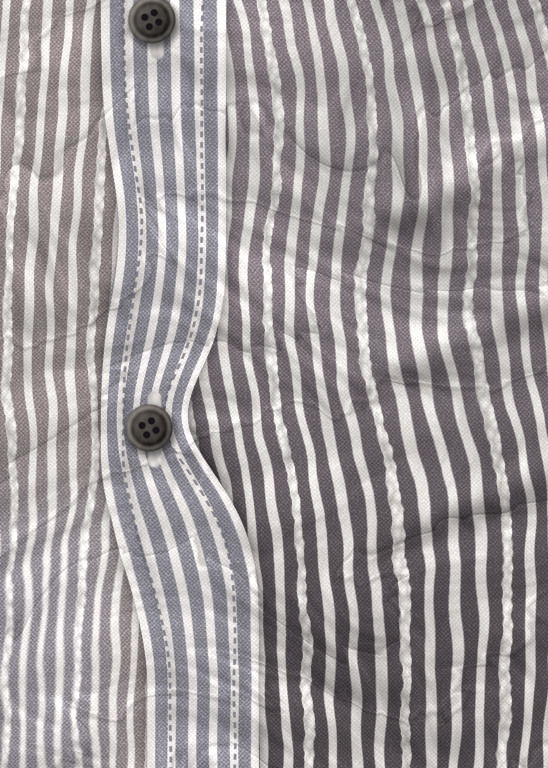
Reproduce this texture procedurally as a WebGL 1 fragment shader.

```glsl
precision highp float;
uniform vec2 u_resolution;

float hash(vec2 p) {
  return fract(sin(dot(p, vec2(12.7, 78.2))) * 4375.5);
}

// Distance to the nearest scattered point
float cellNoise(vec2 p) {
  float nearest = 1.0;
  for (int j = -1; j <= 1; j++)
    for (int i = -1; i <= 1; i++) {
      vec2 cell = floor(p) + vec2(float(i), float(j));
      vec2 seed = cell + vec2(hash(cell), hash(cell + 17.0));
      nearest = min(nearest, length(seed - p));
    }
  return nearest;
}

// Height of the creased cloth: layered, warped sines
float crumple(vec2 p) {
  vec2 q = p * vec2(5.0, 6.0);
  float height = 0.0, gain = 1.0;
  for (int i = 0; i < 7; i++) {
    q += 0.6 * sin(q.yx * 1.1 + float(i) * 1.7);
    height += gain * sin(q.x + 0.5 * sin(q.y));
    q = mat2(0.8, 0.6, -0.6, 0.8) * q * 1.65;
    gain *= 0.6;
  }
  return height;
}

float bump(float x, float width) {
  return exp(-x * x / (width * width));
}

float stripe(float s, float halfWidth, float soft) {
  return 1.0 - smoothstep(halfWidth - soft, halfWidth + soft, abs(fract(s + 0.5) - 0.5));
}

// Placket borders at height y
float leftEdge(float y) {
  return 0.182 + 0.033 * bump(y - 0.42, 0.17) + 0.085 * smoothstep(0.82, 1.25, y);
}

float rightEdge(float y) {
  return 0.412 + 0.06 * smoothstep(0.75, 1.1, y) - 0.07 * bump(y - 0.76, 0.13);
}

// One row of dashed sewing at signed distance x
float stitch(float x, float y) {
  return (1.0 - smoothstep(0.001, 0.004, abs(x))) * smoothstep(0.15, 0.3, abs(fract(y * 52.0) - 0.5));
}

void main() {
  // Unit width, y running down from the top
  vec2 p = gl_FragCoord.xy / u_resolution * vec2(1.0, 1.4);
  p.y = 1.4 - p.y;
  float px = 1.0 / u_resolution.x;
  float height = crumple(p);
  float slope = height - crumple(p + vec2(-0.01, 0.01));
  float lower = smoothstep(0.75, 1.1, p.y);
  float lowerLeft = lower * (1.0 - smoothstep(0.1, 0.3, p.x));

  float wobble = 0.003 * height + 0.0012 * sin(p.y * 37.0 + p.x * 21.0);
  float x = p.x + wobble * (1.0 + lowerLeft);
  float a = leftEdge(p.y) + 0.5 * wobble, b = rightEdge(p.y) + 0.5 * wobble;
  float onPlacket = smoothstep(a - px, a + px, p.x) * (1.0 - smoothstep(b - px, b + px, p.x));
  float onRight = step(0.5 * (a + b), p.x);

  // Stripe coordinates: a white band is centred on each integer
  float lean = 0.05 * p.y + 0.018 * sin(8.0 * min(p.y, 0.98))
    + 0.06 * sin(p.y * 2.0) * smoothstep(0.55, 1.0, p.x);
  float rightS = (x - 0.478 - lean) / 0.041;
  float leftS = (x - 0.018 - 0.035 * exp(-p.y * 5.0) - 0.008 * sin(p.y * 8.0)) / mix(0.039, 0.033, lower);
  float placketS = (p.x + 0.8 * wobble - a) / (b - a) * 5.4 - 0.25;
  float bodyS = mix(leftS, rightS, onRight);
  float band = floor(bodyS + 0.5);
  bodyS += 0.035 * sin(p.y * 19.0 + band * 2.1) + 0.025 * sin(p.y * 47.0 + band * 4.0);

  // Every fourth body band is lumpy and puckered
  float puckered = 1.0 - step(0.5, mod(band, 4.0));
  float lumps = cellNoise(p * vec2(70.0, 48.0)) - 0.45;
  float soft = 0.02 + 14.0 * px + 0.08 * lowerLeft;
  float halfWidth = 0.205 + 0.025 * sin(band * 2.3 + p.y * 11.0);
  float bodyWhite = stripe(bodyS + puckered * lumps * 0.12, halfWidth, soft);
  float placketWhite = stripe(placketS, 0.2, soft);

  // Dyed ground and white bands
  vec3 ground = mix(vec3(0.52, 0.48, 0.48), vec3(0.49, 0.455, 0.475), onRight);
  ground = mix(ground, vec3(0.49, 0.485, 0.515), max(onPlacket, lowerLeft * 0.8));
  ground *= 1.06 - 0.38 * smoothstep(0.25, 1.2, p.y) * onRight * (1.0 - onPlacket);
  float white = mix(bodyWhite, placketWhite, onPlacket);
  vec3 color = mix(ground, vec3(0.86, 0.845, 0.835), white);

  // Crossing threads, woven flecks and puckers
  float threads = sin((p.x + wobble) * 820.0) * sin((p.y + wobble) * 820.0);
  float weave = 0.14 * threads + 0.3 * (cellNoise(p * vec2(230.0, 290.0)) - 0.45);
  color *= 1.0 + weave * mix(1.0, 0.35, white);
  color *= 1.0 - 0.32 * (lumps + 0.1) * puckered * bodyWhite * (1.0 - onPlacket);

  // Creases, faint cross ripples and long diagonal folds
  float light = 1.0 + clamp(0.3 * slope, -0.38, 0.22);
  light += 0.05 * sin(p.y * 52.0 + 2.5 * height + p.x * 8.0) + 0.06 * height;
  float crease = sin(p.y * 15.0 + 1.6 * height + p.x * 6.0);
  light += 0.09 * bump(crease - 0.16, 0.1) - 0.13 * bump(crease, 0.1);
  for (int i = 0; i < 3; i++) {
    float fold = p.y + 0.45 * p.x - 0.72 - 0.3 * float(i) + 0.01 * height;
    light += (0.12 * bump(fold + 0.04, 0.03) - 0.2 * bump(fold, 0.035)) * smoothstep(0.5, 0.8, p.x);
  }
  // Shadows beside the placket, deepest at the pinch
  float pinch = bump(p.y - 0.82, 0.09);
  float offCloth = 1.0 - onPlacket;
  light -= offCloth * onRight * (0.3 + 0.25 * pinch) * exp(-max(p.x - b, 0.0) / (0.012 + 0.012 * pinch));
  light -= offCloth * (1.0 - onRight) * 0.28 * exp(-max(a - p.x, 0.0) / 0.012);
  light += onPlacket * (0.08 * bump(p.x - b + 0.012, 0.01) - 0.1 * bump(p.x - a - 0.045, 0.012));
  color *= max(light, 0.35);

  // Sewn rows along both borders
  float sewn = max(stitch(p.x - a - 0.042, p.y), stitch(p.x - b + 0.045, p.y + 0.005));
  color = mix(color, vec3(0.38, 0.37, 0.42), sewn * onPlacket * 0.7);

  // Buttonholes and four-hole buttons
  for (int i = 0; i < 2; i++) {
    vec2 c = p - vec2(0.277 - 0.005 * float(i), 0.036 + 0.744 * float(i));
    float slot = length(vec2(c.x - 0.01, c.y - clamp(c.y, -0.055, 0.06)));
    color = mix(color, vec3(0.82, 0.81, 0.8) - 0.2 * lumps, 1.0 - smoothstep(0.009, 0.015, slot));
    float r = length(c);
    color *= 1.0 - 0.5 * (1.0 - smoothstep(0.036, 0.056, length(c - vec2(0.004, 0.007))));
    vec3 horn = vec3(0.29, 0.275, 0.26) * (1.0 - 7.0 * (c.x + c.y)) + 0.08 * lumps;
    horn += 0.14 * bump(r - 0.037, 0.004) - 0.09 * bump(r - 0.03, 0.004);
    vec2 hole = abs(mat2(0.9, 0.44, -0.44, 0.9) * c) - 0.0095;
    horn = mix(horn, vec3(0.09, 0.08, 0.1), 1.0 - smoothstep(0.005, 0.008, length(hole)));
    color = mix(color, horn, 1.0 - smoothstep(0.043 - px, 0.043 + px, r));
  }
  gl_FragColor = vec4(clamp(color, 0.0, 1.0), 1.0);
}
```
